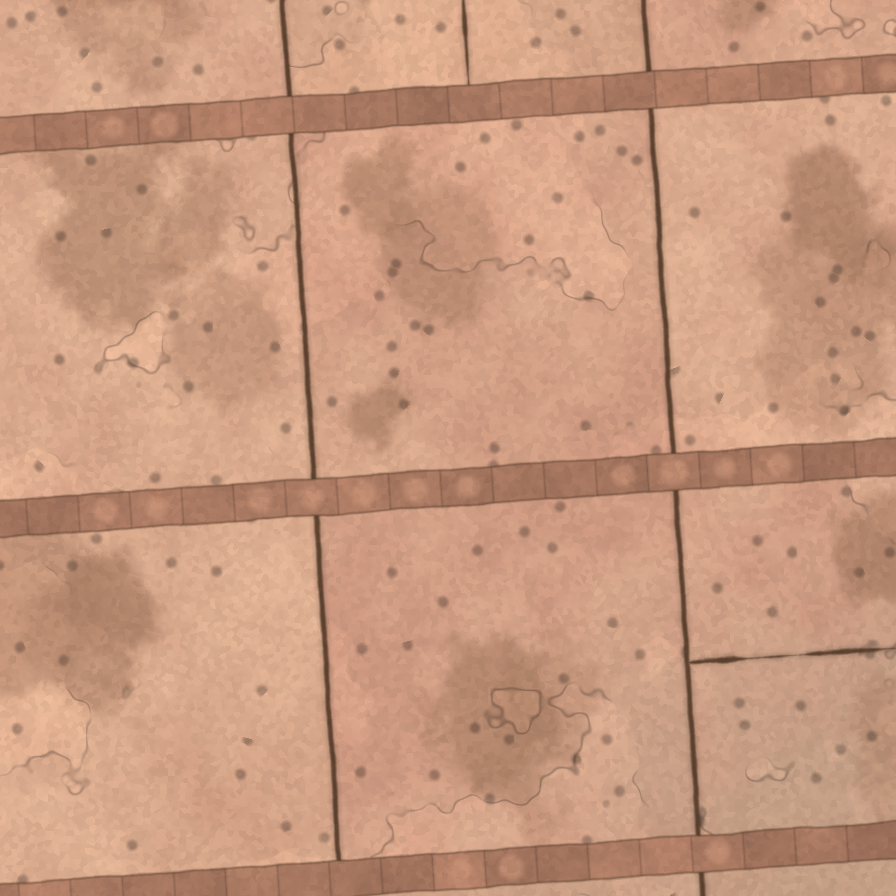
This texture is drawn by a Shadertoy shader. Its source:

```glsl
// Worn sandstone slabs in slanted rows, parted by narrow brick-coloured bands.

const vec2 SLAB_SIZE = vec2(0.403, 0.428);   // spacing of joints and bands
const vec2 GRID_ORIGIN = vec2(0.381, 0.4206);
const vec2 SLANT = vec2(0.0655, -0.070);     // lean of joints, rise of bands
const float BAND_HALF = 0.0205;
const float JOINT_HALF = 0.0027;
const float SEAM_HALF = 0.0011;
const float PIECE_LENGTH = 0.058;            // blocks along a band
const vec2 SPLIT_UPRIGHT = vec2(0.0, 1.0);   // slab halved by an upright joint
const vec2 SPLIT_LEVEL = vec2(1.0, -1.0);    // slab halved by a level crack
const int STAINS = 3;

const vec3 SAND = vec3(0.80, 0.61, 0.50);
const vec3 PALE = vec3(0.88, 0.70, 0.58);
const vec3 ROSE = vec3(0.80, 0.585, 0.50);
const vec3 GREY = vec3(0.71, 0.59, 0.50);
const vec3 STAIN = vec3(0.67, 0.50, 0.40);
const vec3 BAND = vec3(0.66, 0.47, 0.38);
const vec3 PEBBLE = vec3(0.78, 0.57, 0.46);
const vec3 CREVICE = vec3(0.33, 0.23, 0.16);

vec2 hash2(vec2 p) {
    vec3 q = fract(p.xyx * vec3(0.1031, 0.1030, 0.0973));
    q += dot(q, q.yzx + 33.33);
    return fract((q.xx + q.yz) * q.zy);
}

// Layered sines, each octave bent by the sum so far; about -0.8 to 0.8.
float sines(vec2 p) {
    float sum = 0.0, amp = 0.5;
    for (int i = 0; i < 6; i++) {
        sum += amp * sin(p.x + 2.0 * sum) * cos(p.y - 1.6 * sum);
        p = mat2(1.52, 1.14, -1.14, 1.52) * p + 1.7;
        amp *= 0.58;
    }
    return sum;
}

// Cellular noise: distance to the nearest seed and that seed's random value.
vec2 cellular(vec2 p) {
    vec2 base = floor(p), best = vec2(9.0, 0.0);
    for (int j = -1; j <= 1; j++)
    for (int i = -1; i <= 1; i++) {
        vec2 id = base + vec2(i, j);
        float d = length(id + hash2(id) - p);
        if (d < best.x) best = vec2(d, hash2(id + 71.0).x);
    }
    return best;
}

// Coverage of a line or area whose signed distance is d.
float cover(float d, float soft) {
    return 1.0 - smoothstep(-soft, soft, d);
}

vec3 slabColor(vec2 p, vec2 cell, vec2 local) {
    vec2 tone = hash2(cell + 13.0), seed = 40.0 * hash2(cell + 5.0);
    float cloud = sines(p * 11.0 + seed);
    float mottle = sines(p * 48.0 + seed.yx);
    vec3 col = mix(SAND, ROSE, 0.8 * tone.x);
    col = mix(col, PALE, clamp(0.25 + 0.4 * tone.y + 0.5 * cloud + 0.25 * mottle, 0.0, 1.0));
    col = mix(col, GREY, 0.6 * smoothstep(0.3, 0.9, p.x - p.y + 0.2 * cloud));

    // Ragged damp stains
    for (int i = 0; i < STAINS; i++) {
        vec2 key = cell * 7.0 + float(i) * 19.0;
        vec2 centre = mix(vec2(0.18), vec2(0.82), hash2(key));
        vec2 kind = hash2(key + 3.0);
        float radius = mix(0.06, 0.24, kind.x);
        float d = length((local - centre) * vec2(1.15, 0.85)) - radius;
        d += 0.13 * cloud + 0.05 * mottle;
        col = mix(col, STAIN, mix(0.4, 0.8, kind.y) * cover(d, 0.045));
    }

    // Flaked layers with broken dark rims
    float layer = sines(p * 8.0 + seed.yx + 9.0) - 0.22;
    float broken = smoothstep(-0.05, 0.25, sines(p * 13.0 + seed));
    col *= 1.0 + 0.045 * smoothstep(-0.02, 0.02, layer);
    col *= 1.0 - 0.24 * broken * cover(abs(layer) - 0.012, 0.016);

    // Scattered pits
    vec2 pit = cellular(p * 38.0 + seed);
    float pitSize = 0.22 * step(0.91, pit.y);
    return col * (1.0 - 0.25 * step(0.91, pit.y) * cover(pit.x - pitSize, 0.12));
}

vec3 bandColor(vec2 p, float along, float across, float row) {
    float s = along / PIECE_LENGTH + 0.37 * row;
    float piece = floor(s), x = fract(s) - 0.5;
    vec2 kind = hash2(vec2(piece, row + 30.0));
    float rough = sines(p * 40.0);
    vec3 col = BAND * (0.94 + 0.12 * kind.x + 0.07 * rough);
    float oval = length(vec2(x * PIECE_LENGTH, across)) - 0.013 + 0.004 * rough;
    col = mix(col, PEBBLE, 0.7 * step(0.55, kind.y) * cover(oval, 0.005));
    float seam = (0.5 - abs(x)) * PIECE_LENGTH - SEAM_HALF;
    return col * (1.0 - 0.15 * cover(seam, 0.0015));
}

void mainImage(out vec4 fragColor, in vec2 fragCoord) {
    vec2 p = fragCoord / iResolution.y;
    float soft = 1.0 / iResolution.y;

    // Slanted grid with slightly uneven edges
    vec2 skew = p + SLANT * p.yx;
    float wobble = 0.0016 * sines(p * 45.0);
    vec2 grid = (skew - GRID_ORIGIN) / SLAB_SIZE;
    vec2 cell = floor(grid), local = fract(grid);
    vec2 fromLine = (fract(grid + 0.5) - 0.5) * SLAB_SIZE;
    vec2 fromMiddle = abs(local - 0.5) * SLAB_SIZE;
    float band = abs(fromLine.y) - BAND_HALF + wobble;
    float joint = abs(fromLine.x + wobble) - JOINT_HALF;
    if (cell == SPLIT_UPRIGHT) joint = min(joint, fromMiddle.x - 0.6 * JOINT_HALF + wobble);
    if (cell == SPLIT_LEVEL) joint = min(joint, fromMiddle.y - 0.6 * JOINT_HALF + 2.0 * wobble);

    // Slabs, joints, then bands with a fine dark border
    vec3 col = slabColor(p, cell, local);
    col *= 1.0 - 0.12 * cover(joint - 0.003, 0.004);
    col = mix(col, CREVICE, 0.92 * cover(joint, soft + 0.0008));
    vec3 bandCol = bandColor(p, skew.x, fromLine.y, floor(grid.y + 0.5));
    col = mix(col, bandCol, cover(band, soft));
    col = mix(col, CREVICE, 0.5 * cover(abs(band) - SEAM_HALF, soft + 0.0005));

    // Fine sandy grain
    col *= 0.965 + 0.07 * cellular(p * 150.0).y;
    fragColor = vec4(clamp(col, 0.0, 1.0), 1.0);
}
```
